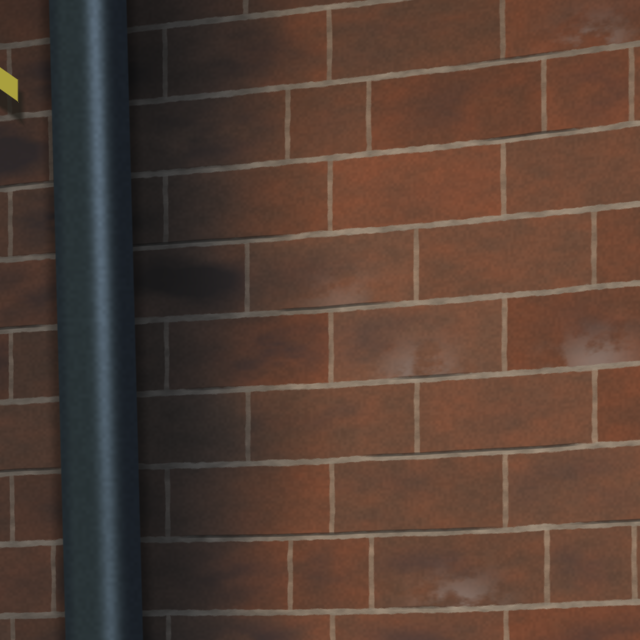
Give the GLSL for this texture, as a WebGL 2 fragment shader.

```glsl
#version 300 es
precision highp float;
// Red brick wall in slight perspective, with a dark round downpipe in front.
// Courses fan out to the right; brick ids come from a warped grid and seed the
// burnt cores, tints and pale salt stains. Grain follows the slope of the courses.
uniform vec2 u_resolution;
out vec4 outColor;

const vec3 BRICK_RED = vec3(0.475, 0.285, 0.20);
const vec3 BRICK_BROWN = vec3(0.435, 0.31, 0.24);
const vec3 BURNT = vec3(0.235, 0.205, 0.215);
const vec3 MORTAR = vec3(0.60, 0.54, 0.47);
const vec3 SALT = vec3(0.54, 0.48, 0.45);
const vec3 PIPE_DARK = vec3(0.10, 0.12, 0.145);
const vec3 PIPE_SIDE = vec3(0.16, 0.195, 0.205);
const vec3 PIPE_SHINE = vec3(0.35, 0.41, 0.465);
const vec3 YELLOW = vec3(0.66, 0.62, 0.24);

float hash(vec2 p) {
  p = fract(p * vec2(0.1031, 0.1137));
  p += dot(p, p.yx + 33.33);
  return fract((p.x + p.y) * p.x * 97.3);
}

float noise(vec2 p) {
  vec2 i = floor(p), f = fract(p);
  f = f * f * (3.0 - 2.0 * f);
  return mix(mix(hash(i), hash(i + vec2(1, 0)), f.x),
             mix(hash(i + vec2(0, 1)), hash(i + vec2(1, 1)), f.x), f.y);
}

float fbm(vec2 p) {
  float sum = 0.0, amp = 0.5;
  for (int i = 0; i < 4; i++) {
    sum += amp * noise(p);
    p = p * 2.03 + 17.1;
    amp *= 0.5;
  }
  return sum;
}

// Columns widen towards the right: solves x = start + 0.25 u + 0.007 u^2.
float columnCoord(float x) {
  return (sqrt(max(0.0625 + 0.028 * (x - 0.258), 0.0)) - 0.25) / 0.014;
}

// Returns brick id, position within the brick and its length, in columns.
vec3 brickInCourse(float u, float course) {
  if (mod(course, 6.0) == 1.0) {           // alternating header and stretcher
    float v = (u - 0.75) / 1.48;
    float a = fract(v) * 1.48;
    return a < 0.48 ? vec3(floor(v) * 2.0, a, 0.48)
                    : vec3(floor(v) * 2.0 + 1.0, a - 0.48, 1.0);
  }
  float v = u - 0.5 * mod(course, 2.0);
  return vec3(floor(v), fract(v), 1.0);
}

vec3 brickFace(vec2 g, vec2 local, vec2 id, float x) {
  float seed = hash(id + 41.0), grain = fbm(g * vec2(26.0, 48.0));
  vec3 col = mix(BRICK_BROWN, BRICK_RED, clamp(0.2 + 0.7 * seed + grain - 0.5, 0.0, 1.0));
  col *= 0.89 + 0.18 * grain + 0.09 * (noise(g * 230.0) - 0.5);
  col *= 0.95 + 0.1 * hash(id + 5.0);
  // burnt core, stronger near the pipe
  vec2 q = (local - vec2(0.35 + 0.3 * seed, 0.5)) * vec2(1.9, 2.0);
  float core = exp(-2.2 * dot(q, q)) * smoothstep(0.15, 0.7, fbm(g * vec2(9.0, 22.0)));
  float burn = mix(1.7, 0.5, smoothstep(0.25, 0.7, x)) * hash(id + 7.0);
  col = mix(col, BURNT, clamp(core * burn * 1.3, 0.0, 0.85));
  // salt bloom rising from the lower edge of a few bricks
  float bloom = step(0.76, hash(id + 93.0)) * smoothstep(0.35, 0.7, x);
  vec2 s = (local - vec2(0.5, 0.95)) * vec2(4.4, 2.6);
  bloom *= exp(-dot(s, s)) * smoothstep(0.25, 0.6, fbm(g * vec2(30.0, 45.0)));
  return mix(col, SALT, 0.75 * bloom);
}

vec3 wall(vec2 p, float aa) {
  float down = 1.0 - p.y, f = (p.x - 0.215) / 0.785;
  float height = mix(0.114, 0.1247, f);
  float bow = 0.02 * max(f, 0.0) * (1.0 - f);
  float wobble = 0.0035 * (fbm(vec2(p.x * 14.0, p.y * 9.0)) - 0.47);
  float rows = (down + wobble - bow - mix(0.1595, 0.068, f)) / height + 1.0;
  float course = floor(rows);
  vec2 g = vec2(p.x, rows * 0.118);        // grain space along the courses
  float side = 0.0015 * (noise(p * 40.0) - 0.5) - 0.006 * (down - 0.5) - 0.002;
  vec3 b = brickInCourse(columnCoord(p.x + side), course);
  vec2 local = vec2(b.y / b.z, rows - course), id = vec2(b.x, course) + 20.0;
  vec3 col = brickFace(g, local, id, p.x);

  // joints with uneven edges; upright ones are thinner and browner
  float bedGap = min(local.y, 1.0 - local.y) * height;
  float endGap = min(b.y, b.z - b.y) * 0.265;
  float rough = 0.0035 * (fbm(g * 95.0) - 0.47);
  float bed = 1.0 - smoothstep(-aa, aa, bedGap - 0.0046 + rough);
  float upright = 1.0 - smoothstep(-aa, aa, endGap - 0.0040 + 0.7 * rough);
  vec3 mortar = MORTAR * (0.74 + 0.42 * fbm(g * vec2(45.0, 80.0)));
  col = mix(col, mortar * vec3(0.98, 0.92, 0.88), 0.85 * upright);
  col = mix(col, mortar, 0.92 * bed);
  // open cracks along the bed joints
  float signedBed = (rows - floor(rows + 0.5)) * height;
  float crack = 1.0 - smoothstep(0.0006, 0.002 + aa, abs(signedBed + 0.0042));
  crack *= smoothstep(0.5, 0.68, noise(vec2(p.x * 6.0, floor(rows + 0.5) * 5.7)));
  col = mix(col, vec3(0.18, 0.165, 0.15), 0.6 * crack);

  // soft cool shade spreading right of the pipe
  float reach = p.x + 0.10 * (fbm(g * vec2(5.0, 9.0)) - 0.47);
  float light = p.x < 0.15 ? 0.70 : mix(0.38, 1.0, smoothstep(0.20, 0.56, reach));
  col *= mix(0.88, 1.0, smoothstep(0.0, 0.3, down));
  vec3 cool = dot(col, vec3(0.35)) * vec3(0.96, 1.0, 1.05);
  return mix(cool, col, mix(0.3, 1.0, smoothstep(0.35, 0.95, light))) * light;
}

vec3 pipeColor(float k, vec2 p) {
  vec3 col = mix(PIPE_SIDE, PIPE_DARK, smoothstep(0.1, 0.75, k));
  col = mix(col, PIPE_DARK, 0.5 * smoothstep(-0.65, -0.95, k));
  float shine = exp(-pow((k - 0.17) / 0.22, 2.0));
  col = mix(col, PIPE_SHINE, shine * mix(0.62, 0.92, smoothstep(0.1, 0.7, p.y)));
  return col * (0.95 + 0.10 * noise(p * 160.0));
}

void main() {
  vec2 p = gl_FragCoord.xy / u_resolution;
  float aa = max(0.0018, 1.0 / min(u_resolution.x, u_resolution.y));
  vec3 col = wall(p, aa);
  // small yellow bracket and its shade at the left edge
  vec2 tag = vec2(p.x - 0.008, p.y - 0.878 + 0.7 * p.x);
  float tagDist = max(abs(tag.x) - 0.02, abs(tag.y) - 0.017);
  float shade = max(abs(tag.x) - 0.026, abs(tag.y + 0.022) - 0.022);
  col = mix(col, vec3(0.13, 0.12, 0.10), 0.75 * (1.0 - smoothstep(-0.004, 0.008, shade)));
  col = mix(col, YELLOW, 1.0 - smoothstep(-aa, aa, tagDist));
  // downpipe, leaning slightly
  float k = (p.x - mix(0.163, 0.137, p.y)) / 0.0605;
  float edge = (abs(k) - 1.0) * 0.0605;
  col *= mix(0.7, 1.0, smoothstep(0.0, 0.022, edge));
  col = mix(col, pipeColor(k, p), 1.0 - smoothstep(-aa, aa, edge));
  outColor = vec4(col, 1.0);
}
```
